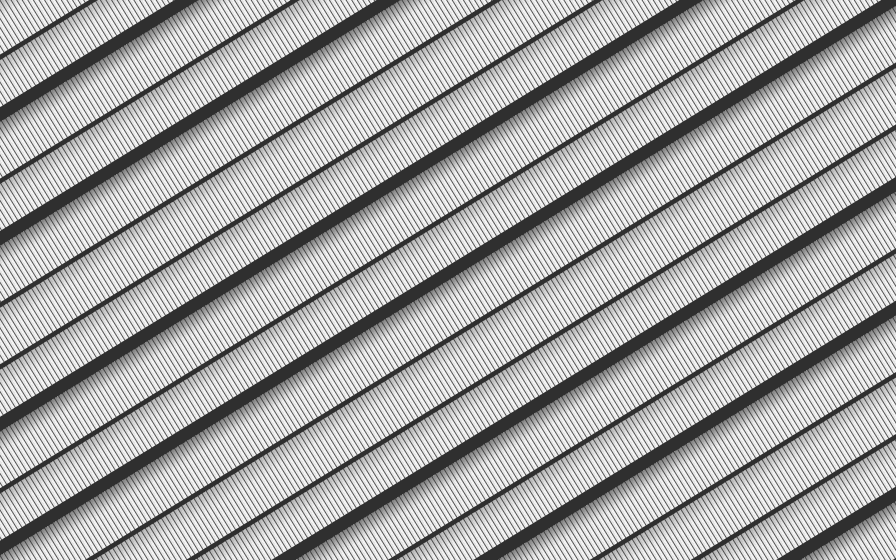
Reproduce this pattern procedurally as a Shadertoy shader.

```glsl
// Lengths are fractions of the canvas height.
const float ANGLE = 0.5503;          // slope of the bars, radians
const float BAR_PITCH = 0.09427;     // distance between lower bar edges
const float BAR_OFFSET = 0.0916;     // first lower edge, from the top left
const float THICK_WIDTH = 0.0228;
const float THIN_WIDTH = 0.0084;
const float SLAT_PITCH = 0.0085;
const float GROOVE_WIDTH = 0.0016;
const float THICK_SHADOW = 0.62;
const float THIN_SHADOW = 0.32;
const float SHADOW_LENGTH = 0.036;
const vec3 BAR_COLOR = vec3(0.184);
const vec3 GROOVE_COLOR = vec3(0.28);
const vec3 SLAT_LIGHT = vec3(0.97);
const vec3 SLAT_DARK = vec3(0.89);

// Coverage of the half plane where distance is positive.
float edge(float distance, float pixel) {
    return clamp(distance / pixel + 0.5, 0.0, 1.0);
}

// Share of a pixel covered by a band centred on zero.
float bandCoverage(float center, float width, float pixel) {
    float high = min(center + 0.5 * pixel, 0.5 * width);
    float low = max(center - 0.5 * pixel, -0.5 * width);
    return max(high - low, 0.0) / pixel;
}

// The second and fourth bar in every group of five are thick.
float isThick(float index) {
    float place = mod(index, 5.0);
    return step(0.5, place) * step(place, 3.5) * mod(place, 2.0);
}

vec3 slats(float along, float pixel) {
    float phase = fract(along / SLAT_PITCH);
    vec3 face = mix(SLAT_LIGHT, SLAT_DARK, phase);
    float groove = bandCoverage((phase - 0.5) * SLAT_PITCH, GROOVE_WIDTH, pixel);
    return mix(face, GROOVE_COLOR, groove);
}

void mainImage(out vec4 fragColor, in vec2 fragCoord) {
    float pixel = 1.0 / iResolution.y;
    vec2 p = fragCoord * pixel;
    vec2 direction = vec2(cos(ANGLE), sin(ANGLE));
    float along = dot(p, direction);
    float across = p.x * direction.y + (1.0 - p.y) * direction.x;

    // Bars above and below the current panel
    float row = (across - BAR_OFFSET) / BAR_PITCH;
    float upperIndex = floor(row);
    float belowUpper = (row - upperIndex) * BAR_PITCH;
    float toLower = BAR_PITCH - belowUpper;
    float lowerWidth = mix(THIN_WIDTH, THICK_WIDTH, isThick(upperIndex + 1.0));

    // Slatted panel, shaded beneath the upper bar
    vec3 color = slats(along, pixel);
    float strength = mix(THIN_SHADOW, THICK_SHADOW, isThick(upperIndex));
    float fade = 1.0 - smoothstep(-0.25 * SHADOW_LENGTH, SHADOW_LENGTH, belowUpper);
    color = mix(color, BAR_COLOR, strength * fade);

    // Solid bars
    float lowerBar = edge(lowerWidth - toLower, pixel) * edge(toLower, pixel);
    float upperBar = edge(-belowUpper, pixel);
    color = mix(color, BAR_COLOR, min(lowerBar + upperBar, 1.0));

    fragColor = vec4(color, 1.0);
}
```
